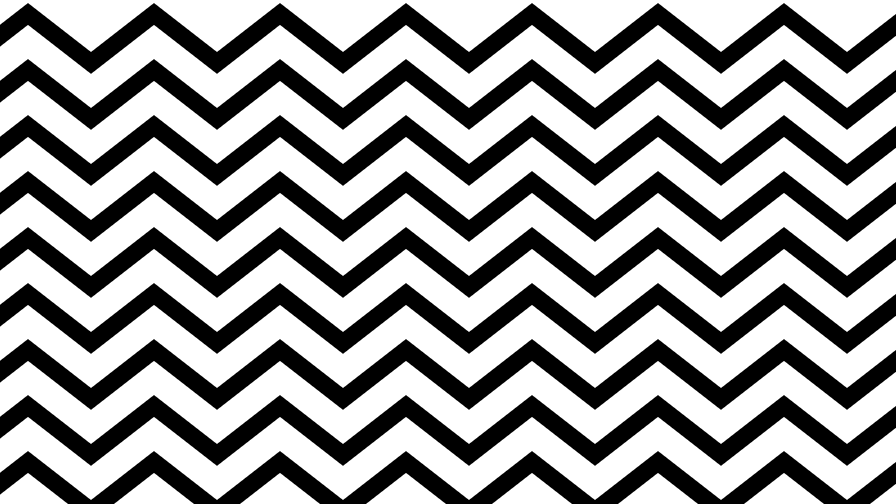
A Shadertoy shader for this pattern:

```glsl
// Black chevron stripes on white: nine zigzag rows, four periods per canvas height.
// A triangle wave bends the vertical coordinate, and the distance to the
// nearest row centre gives each stripe its width.

// Triangle wave: 0 at whole numbers, 1 halfway between them.
float triangleWave(float x) {
    return 1.0 - abs(2.0 * fract(x) - 1.0);
}

void mainImage(out vec4 fragColor, in vec2 fragCoord) {
    // Canvas heights, measured from the upper left
    vec2 p = vec2(fragCoord.x, iResolution.y - fragCoord.y) / iResolution.y;

    // Row coordinate, straightened along the zigzag
    float along = p.x * 4.0 - 0.2222;
    float row = p.y * 9.0 - 0.249 - 0.875 * triangleWave(along);

    // Distance to the stripe edge; the first row peaks at the top, none lie above it
    float nearestRow = max(round(row), 0.0);
    float edge = abs(row - nearestRow) - 0.195;

    // One pixel of smoothing, measured across the slanted edge
    float slope = 0.875 * 2.0 * 4.0 / 9.0;
    float pixel = 9.0 / iResolution.y * length(vec2(1.0, slope));
    float paper = clamp(edge / pixel + 0.5, 0.0, 1.0);

    fragColor = vec4(vec3(paper), 1.0);
}
```
